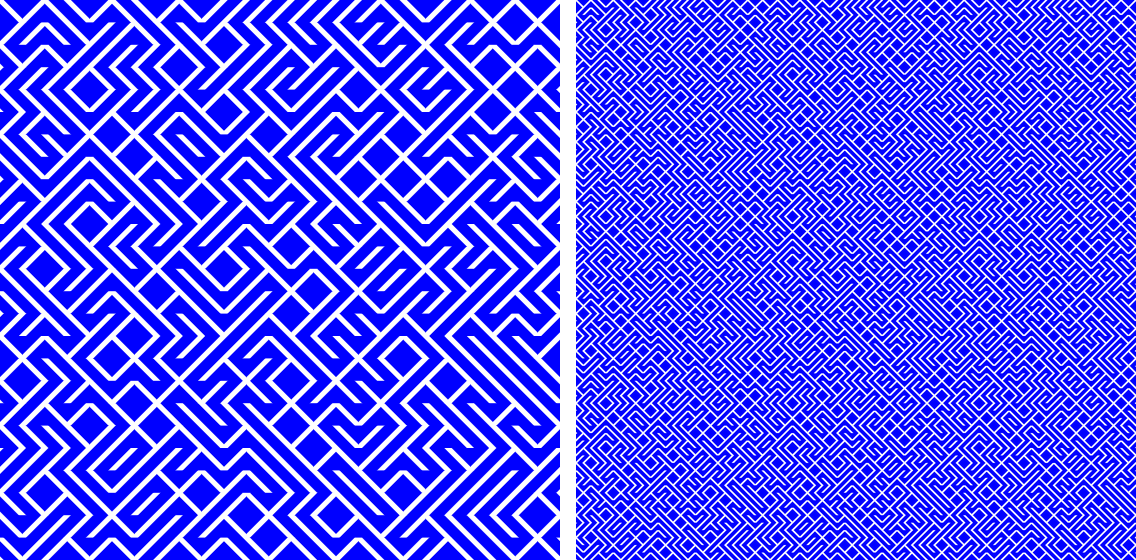
Left: one tile. Right: repeated 3 by 3.
Reproduce this pattern procedurally as a Shadertoy shader.

```glsl
#define CELLS 25.0        // whole cells across the canvas
#define LINE_WIDTH 0.325  // horizontal stroke width, in cells
#define RISING_SHARE 0.5  // share of cells whose stroke rises to the right
#define SEED 7.0
#define GROUND_COLOR vec3(0.0, 0.0, 1.0)
#define LINE_COLOR vec3(1.0)

// Integer hash of a cell, wrapped so that opposite edges agree
float cellHash(vec2 cell) {
    uvec2 c = uvec2(mod(cell, CELLS));
    uint h = c.x * 1973u + c.y * 9277u + uint(SEED) * 26699u;
    h = (h ^ (h >> 15u)) * 73471u;
    h = (h ^ (h >> 13u)) * 40503u;
    h = (h ^ (h >> 16u)) * 60493u;
    return float((h >> 8u) & 65535u) / 65536.0;
}

// Coverage of one diagonal stroke; p is relative to the cell's lower left
float strokeCoverage(vec2 p, bool rising, float pixel) {
    float centerX = rising ? p.y : 1.0 - p.y;
    float dist = (abs(p.x - centerX) - 0.5 * LINE_WIDTH) * sqrt(0.5);
    return clamp(0.5 - dist / pixel, 0.0, 1.0);
}

// Share of the pixel that lies inside a row, giving level stroke ends
float rowCoverage(float y, float pixel) {
    return clamp(0.5 + (0.5 - abs(y - 0.5)) / pixel, 0.0, 1.0);
}

void mainImage(out vec4 fragColor, in vec2 fragCoord) {
    vec2 grid = CELLS * fragCoord / iResolution.xy;
    float pixel = CELLS / min(iResolution.x, iResolution.y);
    vec2 home = floor(grid);

    // Strokes overhang sideways into neighbours but stop at row borders
    float ink = 0.0;
    for (int j = -1; j <= 1; j++) {
        float rowInk = 0.0;
        for (int i = -1; i <= 1; i++) {
            vec2 cell = home + vec2(i, j);
            bool rising = cellHash(cell) < RISING_SHARE;
            rowInk = max(rowInk, strokeCoverage(grid - cell, rising, pixel));
        }
        ink += rowInk * rowCoverage(grid.y - home.y - float(j), pixel);
    }

    fragColor = vec4(mix(GROUND_COLOR, LINE_COLOR, min(ink, 1.0)), 1.0);
}
```
